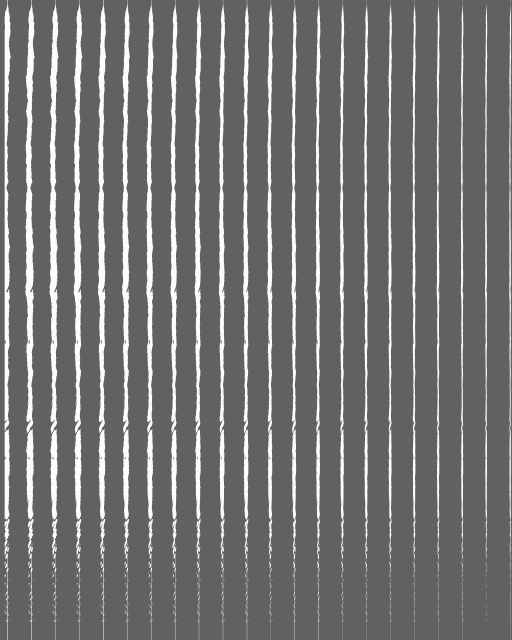
Write a Shadertoy shader that draws this pattern.

```glsl
// Dry-brush vertical strokes, white on grey, thinning from left to right.

const vec3 GREY = vec3(0.38);
const vec3 WHITE = vec3(0.99);
const float PERIOD = 0.0469;       // stroke spacing, in canvas widths
const float FIRST_CENTRE = 0.0115;
const float HALF_WIDTH = 0.0065;   // of a full-size stroke
const float LENGTH = 192.0;        // stroke length, in half widths
const int SAMPLES_X = 6;
const int SAMPLES_Y = 3;

vec2 hash2(vec2 p) {
    vec2 h = vec2(dot(p, vec2(127.1, 311.7)), dot(p, vec2(269.5, 183.3)));
    return fract(sin(h) * 43758.545);
}

// Distance to the nearest jittered cell point
float cellular(vec2 p) {
    vec2 cell = floor(p);
    float nearest = 4.0;
    for (int j = -1; j <= 1; j++)
    for (int i = -1; i <= 1; i++) {
        vec2 id = cell + vec2(i, j);
        nearest = min(nearest, length(id + hash2(id) - p));
    }
    return nearest;
}

float bump(float t, float centre, float spread) {
    float d = (t - centre) / spread;
    return exp(-d * d);
}

// Layered sines for a ragged edge
float ragged(float t, float phase) {
    float sum = 0.0, amp = 0.12, freq = 95.0;
    for (int i = 0; i < 4; i++) {
        sum += amp * sin(freq * t + phase + 2.0 * sin(freq * 0.37 * t + phase));
        amp *= 0.72;
        freq *= 1.93;
        phase += 1.7;
    }
    return sum;
}

// Half width along the stroke: t runs from 0 at the top to 1 at the bottom
float strokeWidth(float t) {
    float w = 0.72 + 0.28 * bump(t, 0.11, 0.05) + 0.3 * bump(t, 0.39, 0.09);
    w += 0.25 * bump(t, 0.457, 0.012) + 0.3 * bump(t, 0.54, 0.008);
    w += 0.3 * bump(t, 0.735, 0.03) + 0.2 * bump(t, 0.67, 0.025);
    w -= 0.2 * bump(t, 0.16, 0.012) + 0.35 * bump(t, 0.293, 0.006);
    return w * smoothstep(0.002, 0.03, t);
}

float strokeDrift(float t) {
    return 0.5 * bump(t, 0.0, 0.09) - 0.3 * bump(t, 0.27, 0.12)
         + 0.3 * smoothstep(0.7, 0.95, t);
}

// How much paint is missing, rising to the dry end
float dryness(float t) {
    float d = 0.55 * bump(t, 0.625, 0.012) + 0.6 * bump(t, 0.67, 0.022);
    d += 0.55 * bump(t, 0.716, 0.006) + 0.3 * bump(t, 0.225, 0.012);
    d += 0.3 * bump(t, 0.45, 0.02) + 0.3 * bump(t, 0.535, 0.008);
    return d + 0.62 * smoothstep(0.755, 0.82, t) + 0.34 * smoothstep(0.82, 0.95, t);
}

// Paint at u half widths from the stroke axis
float strokeInk(float u, float t) {
    if (abs(u) > 2.2) return 0.0;
    float ends = step(t, 0.007) + step(0.87, t);
    float hairline = ends * step(abs(u - 0.45), 0.07);

    float x = u - strokeDrift(t);
    float w = strokeWidth(t);
    float taper = smoothstep(0.003, 0.03, t);
    float left = -w + taper * ragged(t, 0.6);
    float right = w + taper * ragged(t, 4.1);
    float body = step(left, x) * step(x, right) * step(t, 0.975);

    // Slanted cells leave slashes, then specks
    float y = t * LENGTH;
    float grain = t > 0.765 ? 1.45 : 1.0;
    float spot = cellular(grain * vec2(0.9 * (x + 0.35 * y), 0.33 * y));
    float wear = dryness(t);
    wear += 0.2 * x * x * smoothstep(0.05, 0.4, wear);
    body *= step(spot, mix(1.15, 0.12, min(wear, 1.0)));
    return max(body, hairline);
}

// All strokes, each a narrower copy of the one before
float inkAt(vec2 uv) {
    float index = max(floor((uv.x - FIRST_CENTRE) / PERIOD + 0.5), 0.0);
    float centre = FIRST_CENTRE + index * PERIOD;
    float narrowing = 1.04 - 0.04 * index;
    float u = (uv.x - centre) / (HALF_WIDTH * narrowing);
    float margin = step(0.009, uv.x);
    return margin * strokeInk(u, 1.0 - uv.y);
}

void mainImage(out vec4 fragColor, in vec2 fragCoord) {
    // Average sub-pixel samples for smooth edges
    vec2 grid = vec2(SAMPLES_X, SAMPLES_Y);
    float ink = 0.0;
    for (int j = 0; j < SAMPLES_Y; j++)
    for (int i = 0; i < SAMPLES_X; i++) {
        vec2 offset = (vec2(i, j) + 0.5) / grid - 0.5;
        ink += inkAt((fragCoord + offset) / iResolution.xy);
    }
    fragColor = vec4(mix(GREY, WHITE, ink / (grid.x * grid.y)), 1.0);
}
```
